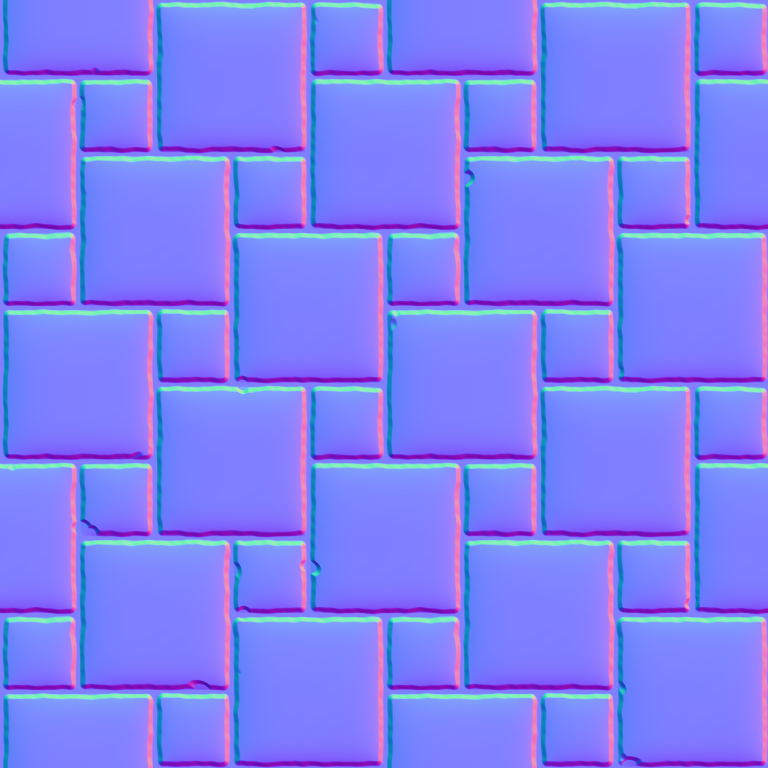
Write a WebGL 1 fragment shader that draws this texture map.

```glsl
precision highp float;
uniform vec2 u_resolution;

vec2 latticeGradient(vec2 cell, float period) {
  cell = floor(mod(cell + 0.5, period));
  float angle = 6.2832 * fract(sin(dot(cell, vec2(127.1, 311.7))) * 4375.85);
  return vec2(cos(angle), sin(angle));
}

// Gradient noise that wraps after a whole number of lattice cells
float gradientNoise(vec2 p, float period) {
  vec2 i = floor(p), f = p - i;
  vec2 w = f * f * f * (f * (f * 6.0 - 15.0) + 10.0);
  vec2 e = vec2(1.0, 0.0);
  float a = dot(latticeGradient(i, period), f);
  float b = dot(latticeGradient(i + e, period), f - e);
  float c = dot(latticeGradient(i + e.yx, period), f - e.yx);
  float d = dot(latticeGradient(i + 1.0, period), f - 1.0);
  return mix(mix(a, b, w.x), mix(c, d, w.x), w.y);
}

float roundedBox(vec2 p, vec2 halfSize, float radius) {
  vec2 q = abs(p) - halfSize + radius;
  return length(max(q, 0.0)) + min(max(q.x, q.y), 0.0) - radius;
}

// Pinwheel paving: each five-cell group holds a 2x2 slab and a 1x1 slab
float pavingHeight(vec2 p) {
  vec2 cell = floor(p);
  float k = floor(mod(cell.x + 2.0 * cell.y + 2.5, 5.0));
  bool isSmall = k > 3.5;
  float size = isSmall ? 1.0 : 2.0;
  vec2 corner = isSmall ? cell : cell - vec2(mod(k, 2.0), step(1.5, k));
  vec2 local = p - corner;

  // Ragged outline with occasional chips
  float inside = -roundedBox(local - 0.5 * size, vec2(0.5 * size - 0.027), 0.08);
  inside += 0.03 * gradientNoise(p * 3.0, 15.0);
  inside += 0.016 * gradientNoise(p * 7.0 + 0.37, 35.0);
  inside -= 0.1 * smoothstep(0.42, 0.62, gradientNoise(p * 2.0 + 0.21, 20.0));

  // Steep rim plus a soft crown, broader on the left and top
  float rim = 0.095 * smoothstep(0.0, 0.065, inside);
  vec2 low = max(local - 0.03, 0.0);
  vec2 high = max(size - 0.03 - local, 0.0);
  vec2 crown = (1.0 - exp(-low / vec2(0.22, 0.14)))
             * (1.0 - exp(-high / vec2(0.13, 0.22)));
  return rim + 0.08 * crown.x * crown.y + 0.008 * gradientNoise(p, 5.0);
}

void main() {
  vec2 p = gl_FragCoord.xy / u_resolution * 10.0 - vec2(0.018, -0.008);
  float reach = max(0.01, 5.0 / u_resolution.x);
  vec2 e = vec2(reach, 0.0);

  // Slope of the height field encoded as a tangent-space normal
  vec2 slope = vec2(pavingHeight(p + e) - pavingHeight(p - e),
                    pavingHeight(p + e.yx) - pavingHeight(p - e.yx)) / (2.0 * reach);
  vec3 normal = normalize(vec3(-slope, 1.0));
  gl_FragColor = vec4(normal * 0.5 + 0.5, 1.0);
}
```
